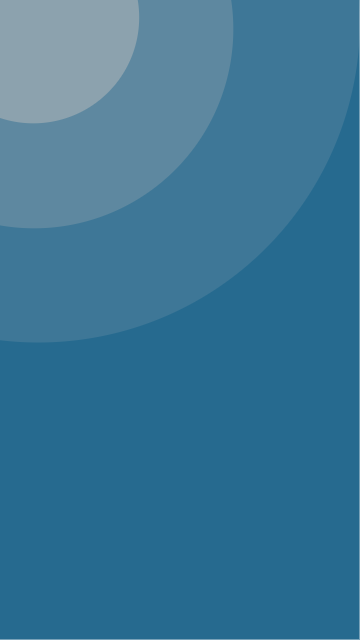
Give the GLSL for this background, as a Shadertoy shader.

```glsl
// Draws three pale nested discs in the upper left corner of a flat blue field.

// Lengths are in canvas widths; disc = centre x, depth below the top edge, radius.
const int DISC_COUNT = 3;
const vec3 DISCS[DISC_COUNT] = vec3[](
    vec3(0.1065, 0.0579, 0.8935),
    vec3(0.0949, 0.0810, 0.5532),
    vec3(0.0926, 0.0486, 0.2940));
const vec3 DISC_COLORS[DISC_COUNT] = vec3[](
    vec3(0.243, 0.467, 0.592),
    vec3(0.369, 0.534, 0.626),
    vec3(0.549, 0.635, 0.682));
const vec3 FIELD_COLOR = vec3(0.149, 0.416, 0.561);
const vec3 RIM_COLOR = vec3(1.0);
const float RIM_WIDTH = 0.00105;

// Coverage of a shape from its signed distance, smoothed over one pixel.
float coverage(float dist, float pixel) {
    return clamp(0.5 - dist / pixel, 0.0, 1.0);
}

void mainImage(out vec4 fragColor, in vec2 fragCoord) {
    float pixel = 1.0 / iResolution.x;
    vec2 fromTopLeft = vec2(fragCoord.x, iResolution.y - fragCoord.y) * pixel;

    // Discs, stacked from the largest to the smallest
    vec3 color = FIELD_COLOR;
    for (int i = 0; i < DISC_COUNT; i++) {
        float dist = length(fromTopLeft - DISCS[i].xy) - DISCS[i].z;
        color = mix(color, DISC_COLORS[i], coverage(dist, pixel));
    }

    // Hairline white rim along the right and bottom edges
    float edgeDistance = min(1.0 - fromTopLeft.x, fragCoord.y * pixel);
    color = mix(color, RIM_COLOR, coverage(edgeDistance - RIM_WIDTH, pixel));

    fragColor = vec4(color, 1.0);
}
```
